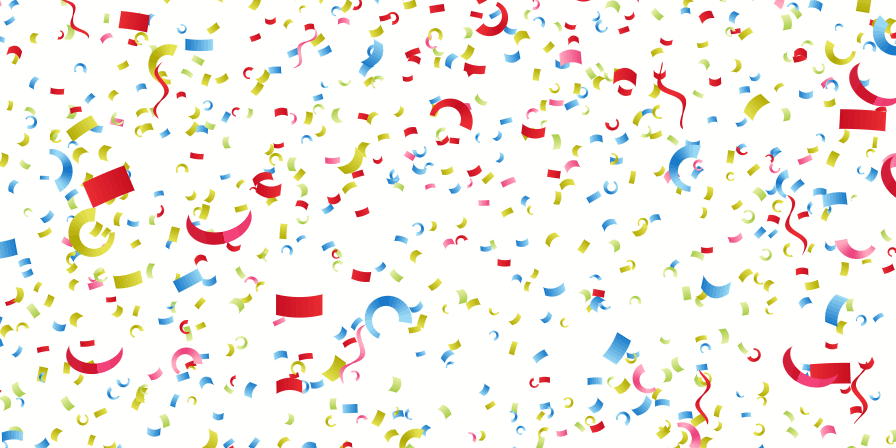
A WebGL 1 fragment shader for this pattern:

```glsl
precision highp float;
// Confetti on white paper: bent flecks, curls, wavy streamers and two-tone crescents.
// Each layer scatters one kind of shape over a jittered grid; a distance function
// gives its edge and a stepped gradient shades it. Unit: the canvas height.
uniform vec2 u_resolution;

const vec3 PAPER = vec3(1.0, 1.0, 0.995);
const vec3 BLUE_DARK = vec3(0.10, 0.48, 0.79), BLUE_LIGHT = vec3(0.60, 0.85, 0.96);
const vec3 OLIVE_DARK = vec3(0.70, 0.67, 0.02), OLIVE_LIGHT = vec3(0.90, 0.89, 0.32);
const vec3 LIME_DARK = vec3(0.66, 0.80, 0.28), LIME_LIGHT = vec3(0.90, 0.94, 0.66);
const vec3 RED_DARK = vec3(0.78, 0.06, 0.13), RED_LIGHT = vec3(0.92, 0.17, 0.20);
const vec3 PINK_DARK = vec3(0.93, 0.27, 0.50), PINK_LIGHT = vec3(1.00, 0.66, 0.75);

// Cumulative shares of blue, olive, lime and red; pink takes the rest.
const vec4 FLECK_MIX = vec4(0.28, 0.62, 0.80, 0.94);
const vec4 BANNER_MIX = vec4(0.42, 0.62, 0.70, 0.95);
const vec4 CURL_MIX = vec4(0.32, 0.58, 0.78, 0.86);
const vec4 STREAMER_MIX = vec4(0.0, 0.0, 0.0, 0.6);
const vec4 RED_ONLY = vec4(0.0, 0.0, 0.0, 1.0);
const vec4 PINK_ONLY = vec4(0.0);

const float TONE_STEPS = 8.0;
const float CLUMPING = 0.7;      // how much the density drifts over the canvas
const float CLUMP_SCALE = 1.7;
const int STRIP = 0, CURL = 1, STREAMER = 2, CRESCENT = 3;

vec4 hash4(vec2 cell, float seed) {
  vec4 p = vec4(dot(cell, vec2(127.1, 311.7)), dot(cell, vec2(269.5, 183.3)),
                dot(cell, vec2(419.2, 371.9)), dot(cell, vec2(97.3, 157.7)));
  return fract(sin(p + seed * 17.3) * 43758.5);
}

float cornerSlope(vec2 corner, vec2 p) {
  return dot(hash4(corner, 0.5).xy * 2.0 - 1.0, p - corner);
}

float gradientNoise(vec2 p) {
  vec2 c = floor(p), f = p - c;
  vec2 u = f * f * (3.0 - 2.0 * f), e = vec2(1.0, 0.0);
  return mix(mix(cornerSlope(c, p), cornerSlope(c + e.xy, p), u.x),
             mix(cornerSlope(c + e.yx, p), cornerSlope(c + e.xx, p), u.x), u.y);
}

// Shapes return the signed distance and the tone, 0 light to 1 dark.
vec2 strip(vec2 q, vec2 size, float bend) {
  q.y += bend * (q.x * q.x / size.x - 0.4 * size.x);
  float slope = 2.0 * bend * q.x / size.x;
  vec2 edge = abs(q) - size;
  return vec2(max(edge.x, edge.y / sqrt(1.0 + slope * slope)), 0.5 + 0.5 * q.x / size.x);
}

vec2 curl(vec2 q, float radius, float sweep) {
  float angle = atan(q.y, q.x);
  float along = clamp(angle / sweep, -1.0, 1.0);
  float halfWidth = radius * mix(0.36, 0.14, 0.5 + 0.5 * along);
  float band = abs(length(q) - radius) - halfWidth;
  return vec2(max(band, (abs(angle) - sweep) * radius), 0.5 + 0.5 * cos(along * 4.0 + 0.6));
}

vec2 streamer(vec2 q, float size, float phase) {
  float v = clamp(q.y / size, -1.0, 1.0);
  float wave = 4.5 * v + phase, slope = 0.9 * cos(wave);
  float halfWidth = size * 0.10 * (0.3 + 0.7 * abs(sin(0.5 * wave))) * sqrt(1.0 - v * v);
  float side = abs(q.x - 0.2 * size * sin(wave)) - halfWidth;
  return vec2(max(side / sqrt(1.0 + slope * slope), abs(q.y) - size), 0.5 + 0.5 * cos(wave));
}

vec2 crescent(vec2 q, float size, float split) {
  vec2 p = q * vec2(1.0, 1.4);
  float moon = max(length(p) - size, 0.95 * size - length(p - vec2(0.1, 0.45) * size));
  float fold = step(q.x, split * size);
  return vec2(moon / 1.2, 0.25 * (0.5 + 0.5 * q.x / size) + 0.75 * fold);
}

// Picks the two tones of a piece and its lean: mean angle and spread.
void pickHue(float pick, vec4 shares, out vec3 dark, out vec3 pale, out vec2 lean) {
  dark = PINK_DARK; pale = PINK_LIGHT; lean = vec2(0.0, 0.6);
  if (pick < shares.x) { dark = BLUE_DARK; pale = BLUE_LIGHT; lean = vec2(0.45, 0.75); }
  else if (pick < shares.y) { dark = OLIVE_DARK; pale = OLIVE_LIGHT; lean = vec2(0.85, 0.65); }
  else if (pick < shares.z) { dark = LIME_DARK; pale = LIME_LIGHT; lean = vec2(-1.1, 0.8); }
  else if (pick < shares.w) { dark = RED_DARK; pale = RED_LIGHT; lean = vec2(0.1, 0.45); }
}

void scatter(inout vec3 color, vec2 uv, int kind, float grid, float density, float size,
             vec4 shares, float seed) {
  for (int j = -1; j <= 1; j++) for (int i = -1; i <= 1; i++) {
    vec2 cell = floor(uv / grid) + vec2(float(i), float(j));
    vec4 place = hash4(cell, seed), form = hash4(cell, seed + 0.37);
    float drift = 1.0 + CLUMPING * gradientNoise(cell * grid * CLUMP_SCALE);
    if (place.x > density * drift) continue;

    vec3 dark, pale;
    vec2 lean;
    pickHue(place.w, shares, dark, pale, lean);
    float turn = lean.x + lean.y * (2.0 * form.y - 1.0);
    if (kind == CURL) turn = 6.2832 * form.y;
    else if (kind != CRESCENT && form.w < 0.5) turn += 3.1416;
    vec2 q = uv - (cell + place.yz) * grid;
    q = vec2(cos(turn) * q.x + sin(turn) * q.y, cos(turn) * q.y - sin(turn) * q.x);

    float s = size * mix(0.75, 1.25, form.x);
    vec2 shape;
    if (kind == STRIP) shape = strip(q, s * vec2(1.0, mix(0.38, 0.6, form.w)), form.z - 0.4);
    else if (kind == CURL) shape = curl(q, s, mix(1.1, 2.6, form.z));
    else if (kind == STREAMER) shape = streamer(q, s, 6.2832 * form.z);
    else { shape = crescent(q, s, form.z - 0.6); dark = RED_DARK; pale = PINK_DARK * 1.05; }

    float tone = clamp(floor(shape.y * TONE_STEPS + 0.5) / TONE_STEPS, 0.0, 1.0);
    color = mix(color, mix(pale, dark, tone), clamp(0.5 - shape.x * u_resolution.y, 0.0, 1.0));
  }
}

void main() {
  vec2 uv = gl_FragCoord.xy / u_resolution.y;
  vec3 color = PAPER;
  scatter(color, uv, STRIP, 0.055, 0.72, 0.0135, FLECK_MIX, 1.0);
  scatter(color, uv, CURL, 0.07, 0.35, 0.0105, FLECK_MIX, 2.0);
  scatter(color, uv, STRIP, 0.15, 0.42, 0.027, BANNER_MIX, 3.0);
  scatter(color, uv, STRIP, 0.5, 0.4, 0.045, RED_ONLY, 4.0);
  scatter(color, uv, CRESCENT, 0.5, 0.6, 0.06, PINK_ONLY, 5.0);
  scatter(color, uv, CURL, 0.3, 0.5, 0.035, CURL_MIX, 6.0);
  scatter(color, uv, STREAMER, 0.4, 0.5, 0.065, STREAMER_MIX, 7.0);
  gl_FragColor = vec4(color, 1.0);
}
```
